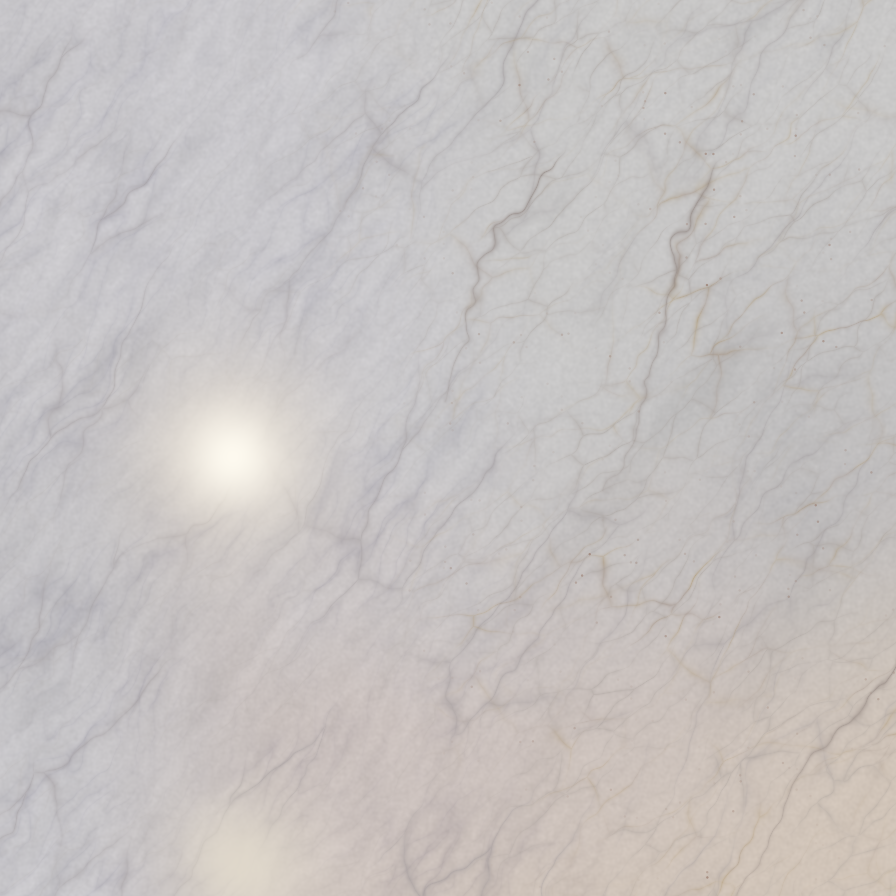
Write a three.js fragment shader that draws this texture.

```glsl
varying vec2 vUv;

vec2 hash2(vec2 p) {
  p = vec2(dot(p, vec2(127.1, 311.7)), dot(p, vec2(269.5, 183.3)));
  return fract(sin(p) * 43758.545);
}

float corner(vec2 cell, vec2 offset) {
  return dot(hash2(cell) * 2.0 - 1.0, offset);
}

float gradientNoise(vec2 p) {
  vec2 i = floor(p), f = fract(p), e = vec2(1.0, 0.0);
  vec2 u = f * f * f * (f * (f * 6.0 - 15.0) + 10.0);
  return mix(mix(corner(i, f), corner(i + e, f - e), u.x),
             mix(corner(i + e.yx, f - e.yx), corner(i + 1.0, f - 1.0), u.x), u.y);
}

float fbm(vec2 p) {
  float sum = 0.0, amp = 0.6;
  for (int i = 0; i < 5; i++) {
    sum += amp * gradientNoise(p);
    p = mat2(1.6, 1.2, -1.2, 1.6) * p + 7.3;
    amp *= 0.5;
  }
  return sum;
}

// Rotates to the vein direction and stretches along it
vec2 alongGrain(vec2 p, float angle, float stretch) {
  float c = cos(angle), s = sin(angle);
  return vec2((c * p.x + s * p.y) / stretch, c * p.y - s * p.x);
}

// Distance to the nearest border between scattered cells
float crackDistance(vec2 p) {
  vec2 cell = floor(p), f = fract(p), nearest = vec2(0.0);
  float best = 8.0, border = 8.0;
  for (int y = -1; y <= 1; y++)
    for (int x = -1; x <= 1; x++) {
      vec2 g = vec2(float(x), float(y));
      vec2 r = g + hash2(cell + g) - f;
      if (dot(r, r) < best) { best = dot(r, r); nearest = r; }
    }
  for (int y = -2; y <= 2; y++)
    for (int x = -2; x <= 2; x++) {
      vec2 g = vec2(float(x), float(y));
      vec2 r = g + hash2(cell + g) - f, d = r - nearest;
      if (dot(d, d) > 0.0001) border = min(border, dot(0.5 * (r + nearest), normalize(d)));
    }
  return border;
}

float crackLine(vec2 p, float width) {
  return exp(-crackDistance(p) / width);
}

float ridgeLine(vec2 p, float width) {
  return exp(-abs(gradientNoise(p)) / width);
}

// Tapered single vein between two points
float longVein(vec2 p, vec2 a, vec2 b, float width) {
  vec2 ab = b - a;
  float t = clamp(dot(p - a, ab) / dot(ab, ab), 0.0, 1.0);
  return exp(-length(p - a - ab * t) / width) * smoothstep(0.0, 0.15, t) * (1.0 - 0.7 * t);
}

float glow(vec2 p, vec2 center, float radius) {
  vec2 d = (p - center) / radius;
  return exp(-dot(d, d));
}

void main() {
  vec2 p = vUv;
  vec2 bend = vec2(fbm(p * 5.0), fbm(p * 5.0 + 31.0));
  vec2 jitter = vec2(gradientNoise(p * 38.0), gradientNoise(p * 38.0 + 17.0));
  vec2 w = p + 0.05 * bend + 0.008 * jitter;
  float cloud = fbm(p * 3.0 + 4.0);
  float patches = smoothstep(-0.2, 0.3, fbm(alongGrain(p, 0.9, 2.2) * 9.0 + 11.0));
  float right = smoothstep(0.36, 0.66, p.x + 0.2 * (p.y - 0.5) + 0.15 * cloud);

  // Stone: cool grey, rosy below, smoky on the right, sandy in the lower corner
  vec3 color = mix(vec3(0.795, 0.79, 0.803), vec3(0.792, 0.789, 0.787), right);
  float rosy = (1.0 - smoothstep(0.18, 0.52, p.y + 0.2 * cloud)) * smoothstep(0.05, 0.35, p.x);
  color = mix(color, vec3(0.803, 0.763, 0.747), rosy * 0.95);
  float smoky = glow(p, vec2(0.95, 0.46), 0.24) + 0.5 * glow(p, vec2(0.08, 0.34), 0.22);
  color = mix(color, vec3(0.735, 0.728, 0.73), smoky * (0.75 + 0.5 * cloud));
  float sandy = smoothstep(1.15, 1.9, p.x + 1.0 - p.y * 1.6 + 0.2 * cloud);
  color = mix(color, vec3(0.835, 0.78, 0.715), sandy * 0.65);

  // Slanted streaks, strongest on the left, over a fine grain
  float left = 1.0 - 0.7 * right;
  color += 0.055 * left * fbm(alongGrain(w, 0.95, 4.0) * 40.0);
  float streaks = ridgeLine(alongGrain(w, 0.9, 3.5) * 24.0, 0.07) * patches;
  streaks += 0.7 * ridgeLine(alongGrain(w, 0.98, 3.5) * 46.0 + 13.0, 0.08) * (0.35 + 0.65 * patches);
  color -= vec3(0.058, 0.058, 0.045) * streaks * left;
  color -= 0.03 * smoothstep(0.0, 0.4, fbm(alongGrain(w, 0.9, 3.0) * 14.0));
  color += 0.022 * gradientNoise(p * 120.0) + 0.022 * gradientNoise(p * 230.0);

  // Fine branching veins: steep grey, two webs of pale gold, hairlines
  float veinFade = smoothstep(-0.25, 0.3, fbm(p * 11.0 + 41.0));
  float steep = crackLine(alongGrain(w, 1.02, 3.4) * 14.0, 0.024);
  color = mix(color, vec3(0.6, 0.575, 0.585), steep * patches * 0.45);
  float goldMask = right * (0.15 + 0.85 * smoothstep(-0.15, 0.3, fbm(p * 7.0 + 23.0)));
  float golden = crackLine(alongGrain(w, 0.5, 2.6) * 19.0 + 5.0, 0.024) * veinFade;
  golden += 0.7 * crackLine(alongGrain(w, 0.9, 3.2) * 15.0 + 2.0, 0.02) * (1.0 - veinFade);
  vec3 gold = mix(vec3(0.63, 0.57, 0.53), vec3(0.68, 0.59, 0.44), smoothstep(-0.2, 0.2, gradientNoise(p * 23.0)));
  color = mix(color, gold, min(golden, 1.0) * goldMask * 0.72);
  float hair = crackLine(alongGrain(w, 0.75, 2.8) * 34.0 + 9.0, 0.04);
  color = mix(color, vec3(0.64, 0.61, 0.59), hair * veinFade * (0.12 + 0.28 * right));

  // Long dark veins
  vec2 v = p + 0.07 * bend + 0.01 * jitter;
  float dark = longVein(v, vec2(0.81, 0.84), vec2(0.67, 0.46), 0.002);
  dark += longVein(v, vec2(0.62, 0.85), vec2(0.5, 0.54), 0.002);
  dark += longVein(v, vec2(1.04, 0.32), vec2(0.81, -0.02), 0.002);
  color = mix(color, vec3(0.53, 0.48, 0.46), min(dark, 1.0) * 0.65);

  // Rust specks gathered near the veins
  vec2 speckCell = floor(p * 130.0), seed = hash2(speckCell + 3.0);
  float speck = length(fract(p * 130.0) - 0.3 - 0.4 * hash2(speckCell));
  speck = (1.0 - smoothstep(0.08, 0.26, speck)) * step(0.95, seed.x) * seed.y;
  color = mix(color, vec3(0.58, 0.45, 0.39), speck * goldMask * 0.7);

  // Two warm lights
  vec2 upper = vec2(0.26, 0.49), lower = vec2(0.27, 0.035);
  color = mix(color, vec3(0.875, 0.835, 0.785), 0.75 * glow(p, upper, 0.11));
  color = mix(color, vec3(1.0, 0.985, 0.945), 0.95 * glow(p, upper, 0.056));
  color = mix(color, vec3(0.885, 0.855, 0.8), 0.9 * glow(p, lower, 0.075));

  gl_FragColor = vec4(color, 1.0);
}
```
